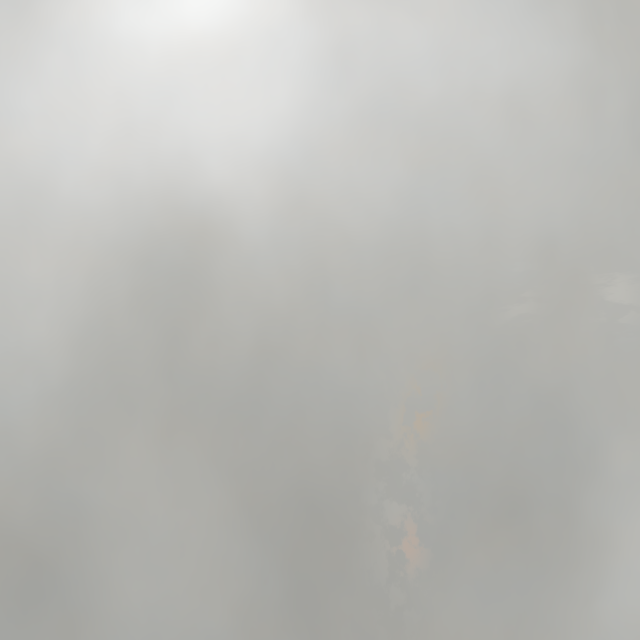
Give the GLSL for this texture, as a three.js fragment shader.

```glsl
varying vec2 vUv;

float hash(vec2 p) {
  vec3 q = fract(vec3(p.xyx) * 0.1031);
  q += dot(q, q.yzx + 33.33);
  return fract((q.x + q.y) * q.z);
}

float noise(vec2 p) {
  vec2 i = floor(p);
  vec2 f = fract(p);
  vec2 u = f * f * f * (f * (f * 6.0 - 15.0) + 10.0);
  float low = mix(hash(i), hash(i + vec2(1.0, 0.0)), u.x);
  float high = mix(hash(i + vec2(0.0, 1.0)), hash(i + vec2(1.0, 1.0)), u.x);
  return mix(low, high, u.y);
}

// Layered noise, centred on zero
float fbm(vec2 p, float gain) {
  float sum = 0.0;
  float amplitude = 0.5;
  for (int i = 0; i < 5; i++) {
    sum += amplitude * (noise(p) - 0.5);
    p = mat2(1.6, 1.2, -1.2, 1.6) * p + 7.3;
    amplitude *= gain;
  }
  return sum;
}

// Soft elliptical spot
float glow(vec2 p, vec2 centre, vec2 radius) {
  vec2 d = (p - centre) / radius;
  return exp(-dot(d, d));
}

// Broad light and shade of the haze
float hazeTone(vec2 p) {
  float tone = mix(0.655, 0.732, smoothstep(0.1, 0.8, p.y));
  tone += 0.155 * glow(p, vec2(0.34, 0.90), vec2(0.33, 0.23));
  tone += 0.120 * glow(p, vec2(0.31, 1.04), vec2(0.17, 0.09));
  tone += 0.045 * glow(p, vec2(0.00, 0.68), vec2(0.20, 0.28));
  tone += 0.040 * glow(p, vec2(0.72, 1.00), vec2(0.14, 0.16));
  tone += 0.060 * glow(p, vec2(1.02, 0.10), vec2(0.13, 0.20));
  tone += 0.025 * glow(p, vec2(0.28, 0.10), vec2(0.12, 0.16));
  tone -= 0.020 * glow(p, vec2(0.38, 0.42), vec2(0.16, 0.14));
  tone -= 0.030 * glow(p, vec2(0.54, 0.10), vec2(0.14, 0.22));
  tone -= 0.020 * glow(p, vec2(0.06, 0.15), vec2(0.10, 0.12));
  return tone;
}

// Ragged flakes confined to a soft spot
float flakes(vec2 p, vec2 centre, vec2 radius, float grain) {
  return glow(p, centre, radius) * smoothstep(-0.08, 0.16, grain);
}

void main() {
  const vec3 shadeTint = vec3(0.003, 0.004, -0.013);
  const vec3 lightTint = vec3(0.001, 0.002, -0.004);
  const vec3 warmShift = vec3(1.0, 0.0, -1.0);
  const vec3 ochre = vec3(0.75, 0.68, 0.59);
  const vec3 blush = vec3(0.74, 0.67, 0.62);
  const vec3 chalk = vec3(0.79, 0.78, 0.75);

  // Drifting cloud edges
  vec2 drift = vec2(fbm(vUv * 3.5 + 3.0, 0.5), fbm(vUv * 3.5 + 19.0, 0.5));
  vec2 p = vUv + 0.16 * drift;
  float tone = hazeTone(p);
  tone += 0.050 * fbm(p * vec2(5.0, 4.0) + 41.0, 0.45);
  tone += 0.012 * fbm(vUv * vec2(26.0, 11.0) + 60.0, 0.45);

  // Faint warm and cool mottling
  vec3 colour = tone + mix(shadeTint, lightTint, smoothstep(0.68, 0.88, tone));
  colour += 0.013 * fbm(vUv * vec2(9.0, 13.0) + 80.0, 0.55) * warmShift;

  // Worn ochre marks and pale scuffs
  float grain = fbm(vUv * vec2(42.0, 30.0) + 11.0, 0.6);
  vec2 slant = vec2(vUv.x - 0.25 * (vUv.y - 0.36), vUv.y);
  float ochreMask = flakes(slant, vec2(0.655, 0.36), vec2(0.025, 0.055), grain);
  float blushMask = flakes(vUv, vec2(0.640, 0.15), vec2(0.024, 0.040), grain);
  float scuffMask = flakes(vUv, vec2(0.625, 0.20), vec2(0.045, 0.170), grain);
  float streak = fbm(vec2(vUv.x * 22.0 - vUv.y * 12.0, vUv.y * 60.0), 0.55);
  float chalkMask = flakes(vUv, vec2(0.965, 0.54), vec2(0.035, 0.050), streak);
  chalkMask += 0.5 * flakes(vUv, vec2(0.81, 0.53), vec2(0.030, 0.060), streak);

  colour = mix(colour, chalk, 0.18 * scuffMask + 0.38 * chalkMask);
  colour = mix(colour, ochre, 0.60 * ochreMask);
  colour = mix(colour, blush, 0.70 * blushMask);

  gl_FragColor = vec4(clamp(colour, 0.0, 1.0), 1.0);
}
```
